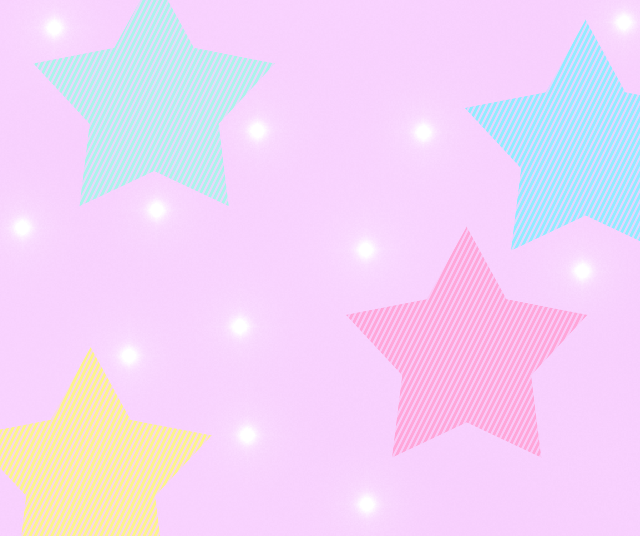
Reproduce this background procedurally as a Shadertoy shader.

```glsl
// Pastel backdrop: four striped five-pointed stars over a lilac field of soft sparkles.
// Stars are folded into one half-arm and tested against its edge line; sparkles sum a
// bright core, a grainy halo and faint cross rays. Units: canvas height is 1, width 1.2.

const float PI = 3.14159265;
const vec2 CANVAS = vec2(1.2, 1.0);

const vec3 LILAC = vec3(0.973, 0.820, 0.996);
const vec3 MINT = vec3(0.670, 0.955, 0.920);
const vec3 SKY = vec3(0.570, 0.925, 1.000);
const vec3 PINK = vec3(1.000, 0.650, 0.850);
const vec3 LEMON = vec3(0.990, 0.960, 0.540);

const float STAR_RADIUS = 0.238;
const float NOTCH_RADIUS = 0.127;
const float STRIPE_PERIOD = 0.0102;
const float STRIPE_SLANT = 0.5;
const float STRIPE_COVERAGE = 0.56;
const float GAP_TINT = 0.22;

const float CORE_SIZE = 0.017;
const float HALO_SIZE = 0.040;
const float HALO_STRENGTH = 0.42;
const float RAY_STRENGTH = 0.16;
const float GRAIN_CELLS = 428.0;
const float GRAIN_STRENGTH = 0.35;

const int SPARKLE_COUNT = 12;
const vec2 SPARKLES[SPARKLE_COUNT] = vec2[](
    vec2(0.102, 0.948), vec2(1.170, 0.958), vec2(0.483, 0.756), vec2(0.794, 0.753),
    vec2(0.294, 0.608), vec2(0.042, 0.575), vec2(0.686, 0.534), vec2(1.092, 0.494),
    vec2(0.450, 0.391), vec2(0.242, 0.336), vec2(0.464, 0.188), vec2(0.688, 0.059));

float hash(vec2 cell) {
    vec3 q = fract(vec3(cell.xyx) * 0.1031);
    q += dot(q, q.yzx + 33.33);
    return fract((q.x + q.y) * q.z);
}

// Signed distance to the edge line of the nearest half-arm, negative inside.
float starDistance(vec2 p) {
    float halfArm = PI / 5.0;
    float angle = abs(mod(atan(p.x, p.y) + halfArm, 2.0 * halfArm) - halfArm);
    vec2 folded = length(p) * vec2(sin(angle), cos(angle));
    vec2 tip = vec2(0.0, STAR_RADIUS);
    vec2 edge = NOTCH_RADIUS * vec2(sin(halfArm), cos(halfArm)) - tip;
    return dot(folded - tip, normalize(vec2(-edge.y, edge.x)));
}

// Share of stripe colour at p, smoothed over one pixel.
float stripes(vec2 p, float pixel) {
    float phase = (p.x - STRIPE_SLANT * p.y) / STRIPE_PERIOD;
    float blur = 0.5 * pixel / STRIPE_PERIOD;
    float offCentre = abs(fract(phase) - 0.5);
    float halfWidth = 0.5 * STRIPE_COVERAGE;
    return 1.0 - smoothstep(halfWidth - blur, halfWidth + blur, offCentre);
}

float sparkle(vec2 p, float grain) {
    float d = length(p);
    vec2 a = abs(p);
    float core = exp(-d * d / (CORE_SIZE * CORE_SIZE));
    float halo = HALO_STRENGTH * exp(-d / HALO_SIZE) * (1.0 + GRAIN_STRENGTH * grain);
    float rays = exp(-a.x / 0.003 - a.y / 0.035) + exp(-a.y / 0.003 - a.x / 0.035);
    return core + halo + RAY_STRENGTH * rays;
}

vec3 addStar(vec3 base, vec2 p, vec2 centre, vec3 tint, float pixel) {
    float inside = 1.0 - smoothstep(-0.5 * pixel, 0.5 * pixel, starDistance(p - centre));
    float ink = mix(GAP_TINT, 1.0, stripes(p, pixel));
    return mix(base, mix(LILAC, tint, ink), inside);
}

void mainImage(out vec4 fragColor, in vec2 fragCoord) {
    vec2 p = fragCoord / iResolution.xy * CANVAS;
    float pixel = 1.0 / iResolution.y;
    float grain = hash(floor(p * GRAIN_CELLS)) - 0.5;

    // Lilac field with a gentle drift and fine grain
    float drift = sin(p.x * 5.0 + 1.5 * sin(p.y * 4.0)) * sin(p.y * 6.0 + p.x * 2.0);
    vec3 colour = LILAC + vec3(0.002, 0.006, 0.002) * drift + 0.008 * grain;

    // Sparkles
    float glow = 0.0;
    for (int i = 0; i < SPARKLE_COUNT; i++) {
        glow += sparkle(p - SPARKLES[i], grain);
    }
    colour = mix(colour, vec3(1.0), clamp(glow, 0.0, 1.0));

    // Striped stars
    colour = addStar(colour, p, vec2(0.289, 0.808), MINT, pixel);
    colour = addStar(colour, p, vec2(1.098, 0.725), SKY, pixel);
    colour = addStar(colour, p, vec2(0.875, 0.339), PINK, pixel);
    colour = addStar(colour, p, vec2(0.170, 0.114), LEMON, pixel);

    fragColor = vec4(clamp(colour, 0.0, 1.0), 1.0);
}
```
